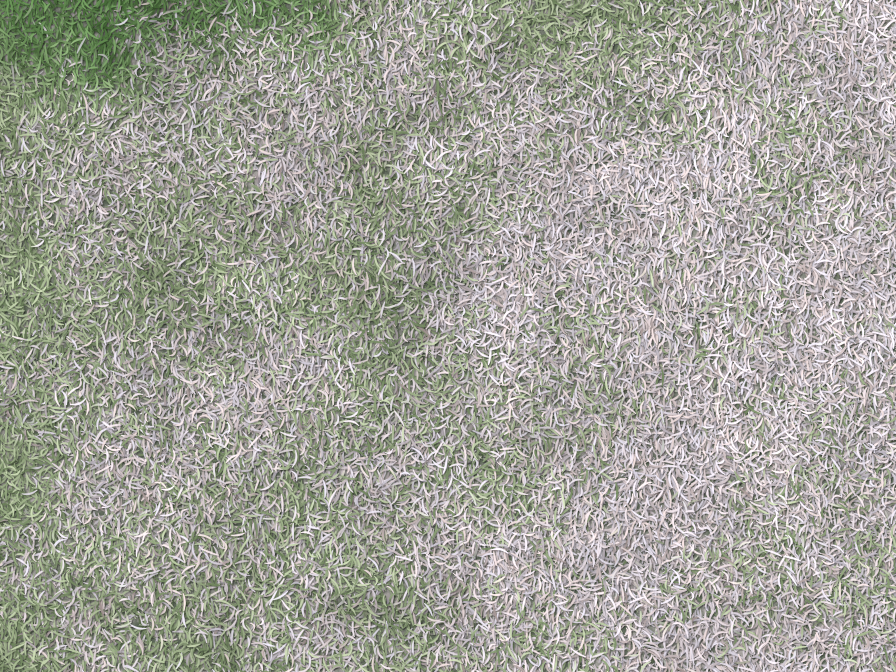
Write a Shadertoy shader that draws this texture.

```glsl
const int LAYERS = 9;
const float CELL = 0.0165;          // blade spacing, in canvas heights
const float HALF_LENGTH = 0.0115;
const float HALF_WIDTH = 0.0016;
const float BEND = 0.004;
const float SHADOW_STRENGTH = 0.17;
const vec2 SHADOW_OFFSET = vec2(0.0012, -0.0016);
const vec3 SOIL_DARK = vec3(0.35, 0.39, 0.33);
const vec3 SOIL_PALE = vec3(0.66, 0.64, 0.63);
const vec3 STRAW_DARK = vec3(0.59, 0.57, 0.555);
const vec3 STRAW_PALE = vec3(0.96, 0.945, 0.93);
const vec3 GREEN_DARK = vec3(0.41, 0.49, 0.34);
const vec3 GREEN_PALE = vec3(0.79, 0.84, 0.70);
const vec3 LUSH_TINT = vec3(0.66, 0.86, 0.62);
const vec3 PINK_TINT = vec3(1.03, 0.97, 0.98);
const vec3 LILAC_TINT = vec3(0.97, 0.97, 1.05);

float hash(vec2 p) {
    return fract(sin(dot(p, vec2(127.1, 311.7))) * 43758.5453);
}

vec2 hash2(vec2 p) {
    return vec2(hash(p), hash(p + vec2(37.3, 91.7)));
}

float noise(vec2 p) {
    vec2 i = floor(p), f = fract(p);
    f = f * f * (3.0 - 2.0 * f);
    return mix(mix(hash(i), hash(i + vec2(1, 0)), f.x),
               mix(hash(i + vec2(0, 1)), hash(i + vec2(1, 1)), f.x), f.y);
}

float fbm(vec2 p) {
    float sum = 0.0, amp = 0.5;
    for (int i = 0; i < 4; i++) {
        sum += amp * noise(p);
        p = p * 2.03 + 17.1;
        amp *= 0.5;
    }
    return sum / 0.9375;
}

// Distance to a bent, tapering blade along the y axis
float bladeDistance(vec2 q, float halfLength, float bend) {
    float t = clamp(q.y / halfLength, -1.0, 1.0);
    vec2 d = vec2(q.x - bend * (t * t - 0.4), q.y - t * halfLength);
    return length(d) - HALF_WIDTH * (1.0 - 0.5 * t * t);
}

// Lush growth in the upper left corner
float lushness(vec2 p) {
    vec2 d = (p - vec2(0.12, 1.02)) * vec2(0.9, 1.7);
    float wobble = 0.35 * (fbm(p * 9.0 + 4.0) - 0.5);
    return 1.0 - smoothstep(0.05, 0.42, length(d) + wobble);
}

// Share of green blades: rich on the left, sparse on the right
float greenShare(vec2 p, float lush) {
    float share = mix(0.56, 0.12, smoothstep(0.1, 1.15, p.x));
    share += 0.3 * (1.0 - smoothstep(0.0, 0.12, p.x));
    share += 0.4 * (1.0 - smoothstep(0.0, 0.25, length((p - vec2(0.88, 1.0)) * vec2(0.8, 1.4))));
    share += 1.1 * (fbm(p * 7.0 + 11.0) - 0.5);
    return clamp(share + 0.6 * lush, 0.03, 0.95);
}

void mainImage(out vec4 fragColor, in vec2 fragCoord) {
    vec2 p = fragCoord / iResolution.y;
    float aa = 0.7 / iResolution.y;
    float lush = lushness(p);
    float green = greenShare(p, lush);

    // Matted ground
    vec3 color = mix(SOIL_DARK, SOIL_PALE, smoothstep(0.2, 0.8, fbm(p * 90.0)));

    // Overlapping layers of blades
    for (int layer = 0; layer < LAYERS; layer++) {
        float k = float(layer);
        float height = k / float(LAYERS - 1);
        vec2 g = p / CELL + k * vec2(0.37, 0.61);
        vec2 home = floor(g);
        for (int n = 0; n < 9; n++) {
            vec2 id = home + vec2(n % 3 - 1, n / 3 - 1);
            vec2 seed = id + k * vec2(13.7, 29.3);
            vec2 spot = hash2(seed);
            vec2 form = hash2(seed + 5.3);
            vec2 tone = hash2(seed + 9.1);

            // Leaning blades, most often near upright
            float lean = 2.0 * form.x - 1.0;
            float angle = lean * mix(0.9, 1.57, abs(lean));
            float c = cos(angle), s = sin(angle);
            mat2 turn = mat2(c, -s, s, c);
            vec2 q = (g - id - spot) * CELL;
            float halfLength = HALF_LENGTH * mix(0.5, 1.15, form.y);
            float bend = BEND * (2.0 * fract(form.y * 7.0) - 1.0);

            float shade = bladeDistance(turn * (q - SHADOW_OFFSET), halfLength, bend);
            color *= 1.0 - SHADOW_STRENGTH * (1.0 - smoothstep(-0.001, 0.002, shade));

            vec3 straw = mix(STRAW_DARK, STRAW_PALE, sqrt(tone.x));
            straw *= mix(PINK_TINT, LILAC_TINT, fract(tone.x * 13.0));
            vec3 leaf = mix(GREEN_DARK, GREEN_PALE, tone.x);
            leaf *= mix(vec3(1.0), LUSH_TINT, lush);
            float isGreen = smoothstep(-0.06, 0.06, green - tone.y);
            vec3 blade = mix(straw, leaf, isGreen) * mix(0.86, 1.07, height);

            float d = bladeDistance(turn * q, halfLength, bend);
            color = mix(color, blade, 0.92 * (1.0 - smoothstep(-aa, aa, d)));
        }
    }

    // Broad worn patches and paler light toward the right
    float patches = fbm(p * 12.0 + 31.0) - 0.5;
    color *= 1.0 + 0.22 * patches + 0.06 * smoothstep(0.5, 1.2, p.x);
    color *= 1.0 - 0.14 * lush;
    fragColor = vec4(clamp(color, 0.0, 1.0), 1.0);
}
```
